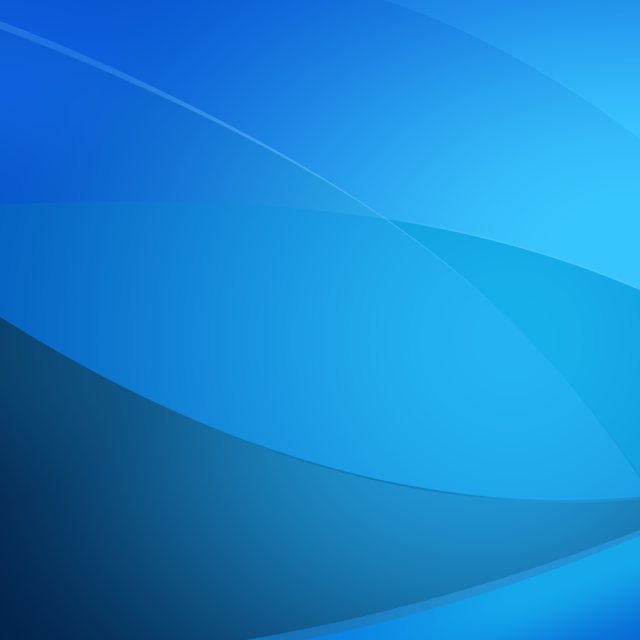
This background is drawn by a WebGL 2 fragment shader. Its source:

```glsl
#version 300 es
precision highp float;

uniform vec2 u_resolution;
out vec4 outColor;

// Signed distance to the curve y = base + k.x x + k.y x^2 + k.z x^3 + k.w x^4, positive above
float curveDistance(vec2 p, float base, vec4 k) {
    float x = p.x;
    float height = base + x * (k.x + x * (k.y + x * (k.z + x * k.w)));
    float slope = k.x + x * (2.0 * k.y + x * (3.0 * k.z + x * 4.0 * k.w));
    return (p.y - height) / sqrt(1.0 + slope * slope);
}

// Smooth coverage of the positive side of an edge
float cover(float dist, float soft) {
    return smoothstep(-soft, soft, dist);
}

// Smooth line of a given half width, centred on an edge
float stroke(float dist, float halfWidth, float soft) {
    return cover(halfWidth - abs(dist), soft);
}

// Elliptical falloff: 1 inside the inner radius, 0 beyond the outer one
float glow(vec2 p, vec2 center, vec2 stretch, float inner, float outer) {
    return 1.0 - smoothstep(inner, outer, length((p - center) * stretch));
}

// Upper field, with a bright right side and a deep blue left corner
vec3 skyColor(vec2 p, float upperArc, float streakArc, float soft) {
    vec3 deepBlue = vec3(0.03, 0.34, 0.82);
    vec3 brightCyan = vec3(0.22, 0.77, 0.99);
    vec3 color = mix(deepBlue, brightCyan, glow(p, vec2(1.0, 0.6), vec2(1.0, 1.6), 0.1, 1.1));
    color += vec3(0.03, 0.04, 0.07) * glow(p, vec2(0.0, 0.87), vec2(1.0, 1.6), 0.0, 0.3);
    color += vec3(0.02, 0.045, 0.025) * cover(upperArc, soft);
    return color * mix(vec3(0.95, 1.0, 0.965), vec3(1.0), cover(streakArc, soft));
}

// Central lens, slightly greener beyond the streak
vec3 lensColor(vec2 p, float streakArc, float soft) {
    vec3 edgeBlue = vec3(0.01, 0.36, 0.74);
    vec3 centerCyan = vec3(0.14, 0.70, 0.95);
    vec3 color = mix(edgeBlue, centerCyan, glow(p, vec2(0.8, 0.47), vec2(1.0), 0.0, 1.0));
    return color - vec3(0.05, 0.012, 0.032) * cover(streakArc, soft);
}

// Dark lower wing
vec3 wingColor(vec2 p) {
    vec3 navy = vec3(0.005, 0.12, 0.27);
    vec3 steelBlue = vec3(0.125, 0.60, 0.85);
    vec3 color = mix(navy, steelBlue, glow(p, vec2(0.75, 0.35), vec2(1.0, 1.3), 0.04, 0.98));
    return color + vec3(0.02, 0.08, 0.09) * glow(p, vec2(0.0, 0.5), vec2(1.0), 0.0, 0.3);
}

// Bright patch in the lower right corner
vec3 cornerColor(vec2 p, float depth) {
    vec3 rim = mix(vec3(0.03, 0.50, 0.88), vec3(0.08, 0.66, 0.92), smoothstep(0.45, 0.85, p.x));
    return mix(rim, vec3(0.03, 0.42, 0.83), smoothstep(0.02, 0.16, depth));
}

void main() {
    vec2 p = gl_FragCoord.xy / u_resolution;
    float soft = 0.75 / min(u_resolution.x, u_resolution.y);

    // Sweeping edges
    float upperArc = curveDistance(p, 1.0057, vec4(0.3103, -0.533, 0.0, 0.0));
    float streakArc = curveDistance(p, 0.961, vec4(-0.3672, -0.2908, 0.347, -0.396));
    float lensTop = curveDistance(p, 0.681, vec4(0.0291, -0.0342, -0.1289, 0.0));
    float lensBase = curveDistance(p, 0.505, vec4(-0.6314, 0.3261, 0.0243, 0.0));
    float wingBase = curveDistance(p, -0.039, vec4(0.0333, 0.1777, 0.0, 0.0));
    float bandBase = curveDistance(p, -0.0477, vec4(0.0006, 0.2101, 0.0, 0.0));

    // Sky and lens, with a lit upper rim
    vec3 color = mix(lensColor(p, streakArc, soft), skyColor(p, upperArc, streakArc, soft),
                     cover(lensTop, soft));
    float rimLight = 0.5 * smoothstep(0.58, 0.75, p.x);
    color = mix(color, vec3(0.35, 0.80, 1.0), rimLight * stroke(lensTop - 0.001, 0.0012, soft));

    // Tapering streak that fades toward the right
    float streakWidth = mix(0.0055, 0.0008, smoothstep(0.0, 0.62, p.x));
    float streakAlpha = mix(0.2, 0.5, smoothstep(0.1, 0.55, p.x));
    streakAlpha *= 1.0 - smoothstep(0.6, 0.85, p.x);
    color = mix(color, vec3(0.42, 0.78, 1.0), streakAlpha * stroke(streakArc, streakWidth, soft));
    float streakShade = 0.25 * smoothstep(0.85, 1.0, p.x);
    color = mix(color, vec3(0.04, 0.45, 0.75), streakShade * stroke(streakArc, 0.001, soft));

    // Wing with a thin shadow under the lens
    color = mix(wingColor(p), color, cover(lensBase, soft));
    float seam = smoothstep(0.3, 0.5, p.x) * (1.0 - smoothstep(0.65, 0.85, p.x));
    color = mix(color, vec3(0.03, 0.42, 0.66), 0.55 * seam * stroke(lensBase + 0.001, 0.0015, soft));
    float seamLight = 0.4 * smoothstep(0.7, 0.9, p.x);
    color = mix(color, vec3(0.15, 0.62, 0.88), seamLight * stroke(lensBase + 0.002, 0.002, soft));

    // Translucent band and corner
    vec3 bandColor = mix(vec3(0.08, 0.44, 0.72), vec3(0.14, 0.57, 0.83), smoothstep(0.4, 0.8, p.x));
    color = mix(bandColor, color, cover(wingBase, soft));
    color = mix(cornerColor(p, -bandBase), color, cover(bandBase, soft));

    outColor = vec4(clamp(color, 0.0, 1.0), 1.0);
}
```
